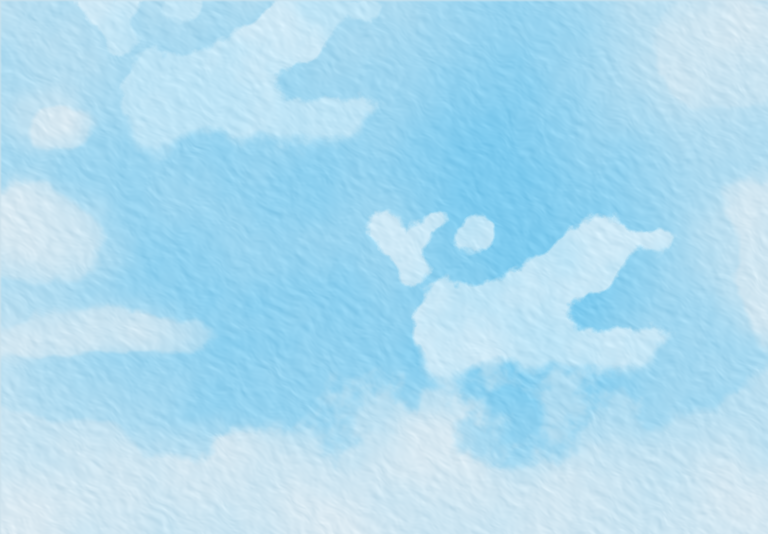
Reproduce this texture procedurally as a WebGL 1 fragment shader.

```glsl
precision highp float;
// Watercolour sky on rough paper: a blue wash, pale blooms along the borders
// and two crisp drifting clouds. Washes are thresholded fractal noise, clouds
// are joined capsules with ragged edges, paper is embossed slanted noise.
uniform vec2 u_resolution;

float hash(vec2 p) {
  vec3 q = fract(vec3(p.xyx) * 0.1031);
  q += dot(q, q.yzx + 33.33);
  return fract((q.x + q.y) * q.z);
}

float noise(vec2 p) {
  vec2 i = floor(p), f = fract(p);
  f = f * f * (3.0 - 2.0 * f);
  return mix(mix(hash(i), hash(i + vec2(1, 0)), f.x),
             mix(hash(i + vec2(0, 1)), hash(i + vec2(1, 1)), f.x), f.y);
}

float fbm(vec2 p) {
  float sum = 0.0, amp = 0.5;
  p += 40.0;
  for (int i = 0; i < 6; i++) {
    sum += amp * noise(p);
    p = mat2(1.6, 1.2, -1.2, 1.6) * p + 7.3;
    amp *= 0.5;
  }
  return sum;
}

// Soft elliptical spot
float puff(vec2 p, vec2 centre, vec2 radius) {
  vec2 d = (p - centre) / radius;
  return exp(-dot(d, d));
}

float capsule(vec2 p, vec2 a, vec2 b, float r) {
  vec2 ab = b - a;
  float h = clamp(dot(p - a, ab) / dot(ab, ab), 0.0, 1.0);
  return length(p - a - ab * h) - r;
}

float softMin(float a, float b) {
  float h = max(0.04 - abs(a - b), 0.0) / 0.04;
  return min(a, b) - h * h * 0.01;
}

// Coverage of one cloud: broad body, right foot, raised arm and loose wisps
float cloud(vec2 p) {
  float d = capsule(p, vec2(-0.15, -0.01), vec2(0.0, -0.02), 0.082);
  d = softMin(d, capsule(p, vec2(0.0, -0.06), vec2(0.19, -0.05), 0.044));
  d = softMin(d, capsule(p, vec2(0.0, 0.05), vec2(0.11, 0.15), 0.062));
  d = softMin(d, capsule(p, vec2(0.1, 0.15), vec2(0.23, 0.155), 0.026));
  d = min(d, capsule(p, vec2(-0.285, 0.165), vec2(-0.24, 0.1), 0.018));
  d = min(d, capsule(p, vec2(-0.25, 0.13), vec2(-0.195, 0.185), 0.014));
  d = min(d, capsule(p, vec2(-0.135, 0.155), vec2(-0.12, 0.16), 0.018));
  d += (fbm(p * 11.0) - 0.5) * 0.1;
  float soft = mix(0.02, 0.006, smoothstep(-0.12, 0.0, p.y));
  return 1.0 - smoothstep(-soft, soft, d);
}

// Pale tone of the wash, 0 for deep blue to 1 for bare paper
float wash(vec2 p, float width) {
  float rim = length((p - vec2(width * 0.5, 0.52)) * vec2(1.0, 1.1));
  float tone = 0.13 + 0.38 * smoothstep(0.2, 0.72, rim);
  tone += (fbm(p * 3.0 + 3.0) - 0.5) * 0.75;

  // Blooms gather at the bottom, the left and the right borders
  float bloom = clamp(1.0 - p.y / 0.5, 0.0, 1.0);
  bloom = max(bloom, 0.95 * puff(p, vec2(0.04, 0.56), vec2(0.16, 0.12)));
  bloom = max(bloom, 0.8 * puff(p, vec2(0.15, 0.37), vec2(0.4, 0.08)));
  bloom = max(bloom, 0.8 * puff(p, vec2(0.12, 0.77), vec2(0.1, 0.08)));
  bloom = max(bloom, 0.95 * puff(p, vec2(width - 0.08, 0.92), vec2(0.22, 0.14)));
  bloom = max(bloom, 0.9 * puff(p, vec2(width, 0.52), vec2(0.1, 0.18)));
  bloom -= 0.45 * puff(p, vec2(0.24, 0.27), vec2(0.16, 0.06));
  bloom -= 0.3 * puff(p, vec2(0.64, 0.14), vec2(0.08, 0.1));

  // Two glazes, one with a drying edge and one that bleeds softly
  float crisp = bloom + (fbm(p * 6.0 + 11.0) - 0.5) * 0.9;
  float bleed = bloom + (fbm(p * 4.0 + 23.0) - 0.5) * 1.1;
  float paint = 0.5 * smoothstep(0.46, 0.56, crisp)
              + 0.5 * smoothstep(0.3, 0.8, bleed);
  float pale = 0.9 + (fbm(p * 5.0 + 31.0) - 0.5) * 0.4;
  return clamp(mix(tone, pale, paint), 0.0, 1.0);
}

// Embossed dimples slanting down to the right
float paperRelief(vec2 p) {
  p += 0.012 * vec2(noise(p * 30.0), noise(p * 30.0 + 9.0));
  vec2 q = vec2(dot(p, vec2(0.86, -0.5)) * 52.0, dot(p, vec2(0.5, 0.86)) * 100.0) + 90.0;
  vec2 lit = vec2(0.25, 0.6);
  float coarse = noise(q) - noise(q + lit);
  float fine = noise(q * 2.1) - noise(q * 2.1 + lit);
  return coarse + 0.5 * fine;
}

void main() {
  vec2 p = gl_FragCoord.xy / u_resolution.y;
  float width = u_resolution.x / u_resolution.y;

  vec3 blue = vec3(0.49, 0.795, 0.937);
  vec3 paper = vec3(0.85, 0.915, 0.95);
  vec3 colour = mix(blue, paper, wash(p, width));

  // The same cloud drifts twice, bluer where its body is thin
  float cover = max(cloud(p - vec2(0.464, 0.831)), cloud(p - vec2(1.011, 0.4)));
  float body = smoothstep(0.3, 0.65, fbm(p * 6.0 + 51.0));
  vec3 mist = mix(vec3(0.745, 0.895, 0.965), vec3(0.82, 0.92, 0.97), body);
  colour = mix(colour, mist, cover * 0.94);

  colour += paperRelief(p) * vec3(0.06, 0.045, 0.035);

  // Thin worn rim on the top and left borders
  float edge = min(p.x, 1.0 - p.y);
  colour = mix(colour, vec3(0.8, 0.88, 0.92), 0.6 * (1.0 - smoothstep(0.001, 0.004, edge)));
  gl_FragColor = vec4(colour, 1.0);
}
```
